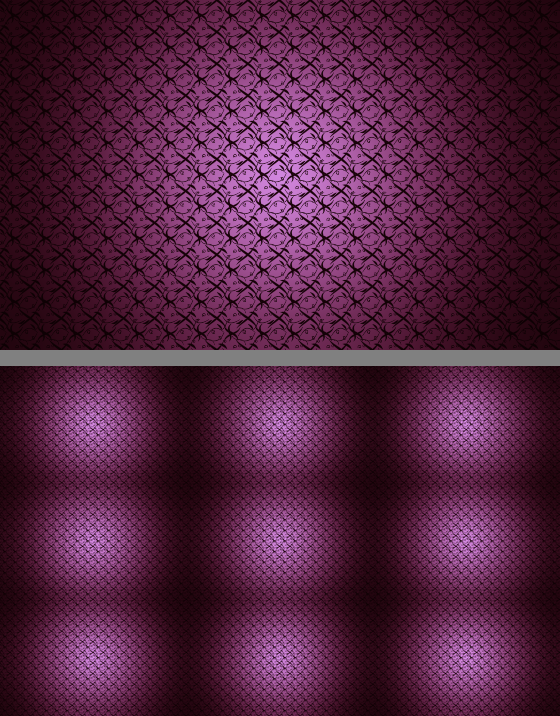
Top: one tile. Bottom: repeated 3 by 3.
Give the GLSL for this pattern, as a Shadertoy shader.

```glsl
const vec2 REPEATS = vec2(18.0, 11.0);
const vec2 PHASE = vec2(0.57, 0.5);
const float TONE_EDGE = 0.13;
const float TONE_CENTRE = 0.84;
const float GLOW_RADIUS = 0.95;
const vec3 TINT = vec3(1.0, 0.75, 1.17);
const vec3 TINT_CURVE = vec3(1.0, 1.8, 1.5);
const float INK_BASE = 0.04;
const float INK_GLOW = 0.08;
const float VINE = 0.007;
const float TIP = 0.003;
const float TAU = 6.2831853;

// Shortest offset from a centre on the repeating cell
vec2 wrapped(vec2 p, vec2 centre) {
    vec2 q = p - centre;
    return q - round(q);
}

// Pen stroke with pointed ends; bend makes an arc, sway an S curve
float stroke(vec2 p, vec2 centre, vec2 halfSpan, float bend, float sway, float width) {
    vec2 q = wrapped(p, centre);
    float h = length(halfSpan);
    vec2 along = halfSpan / h;
    float x = dot(q, along);
    float y = dot(q, vec2(-along.y, along.x));
    float u = clamp(x / h, -1.0, 1.0);
    float taper = 1.0 - u * u;
    float curve = (bend + sway * u) * taper;
    float slope = (sway * taper - 2.0 * u * (bend + sway * u)) / h;
    float across = (y - curve) * inversesqrt(1.0 + slope * slope);
    return length(vec2(max(abs(x) - h, 0.0), across)) - width * taper - TIP;
}

// One turn of a spiral with a bead on its inner end
float curl(vec2 p, vec2 centre, float radius, float turn) {
    vec2 q = wrapped(p, centre);
    float a = fract(atan(q.y, q.x) / TAU + turn);
    float line = abs(length(q) - radius * mix(0.4, 1.0, a)) - VINE;
    vec2 bead = 0.4 * radius * vec2(cos(TAU * turn), -sin(TAU * turn));
    return min(line, length(q - bead) - 2.4 * VINE);
}

float ornament(vec2 p) {
    // Broad crossing strokes of the diamond lattice
    float d = stroke(p, vec2(0.50, 0.50), vec2(0.34, -0.31), 0.02, 0.06, 0.034);
    d = min(d, stroke(p, vec2(0.47, 0.49), vec2(0.29, 0.30), -0.04, -0.05, 0.026));
    d = min(d, stroke(p, vec2(0.00, 0.03), vec2(0.22, -0.25), 0.01, 0.13, 0.034));
    d = min(d, stroke(p, vec2(0.03, -0.02), vec2(0.26, 0.23), 0.02, -0.11, 0.027));
    d = min(d, stroke(p, vec2(-0.03, 0.05), vec2(0.03, 0.27), 0.02, 0.12, 0.029));

    // Leaves
    d = min(d, stroke(p, vec2(0.73, 0.61), vec2(0.14, -0.08), 0.04, 0.0, 0.034));
    d = min(d, stroke(p, vec2(0.27, 0.39), vec2(0.11, 0.05), -0.03, 0.02, 0.028));
    d = min(d, stroke(p, vec2(0.63, 0.22), vec2(0.08, -0.09), 0.02, 0.0, 0.025));

    // Fine vines
    d = min(d, stroke(p, vec2(0.50, 0.00), vec2(0.27, 0.05), 0.18, 0.02, VINE));
    d = min(d, stroke(p, vec2(0.00, 0.50), vec2(0.27, -0.05), -0.15, 0.03, VINE));
    d = min(d, stroke(p, vec2(0.54, -0.07), vec2(0.23, 0.13), -0.12, 0.0, VINE));
    d = min(d, stroke(p, vec2(0.25, 0.80), vec2(0.21, -0.13), 0.03, 0.12, VINE));
    d = min(d, stroke(p, vec2(0.80, 0.30), vec2(0.18, 0.16), -0.03, 0.11, VINE));

    // Tendril curls
    d = min(d, curl(p, vec2(0.43, 0.08), 0.065, 0.15));
    d = min(d, curl(p, vec2(0.64, 0.87), 0.060, 0.60));
    d = min(d, curl(p, vec2(0.13, 0.60), 0.060, 0.35));
    d = min(d, curl(p, vec2(0.90, 0.44), 0.055, 0.85));
    d = min(d, curl(p, vec2(0.27, 0.64), 0.050, 0.05));
    return min(d, curl(p, vec2(0.80, 0.77), 0.055, 0.45));
}

// Radial glow, flattened at the borders so that it tiles smoothly
float glowTone(vec2 uv) {
    vec2 c = uv - 0.5;
    vec2 flatEdge = c * (1.0 - pow(abs(2.0 * c), vec2(10.0)) / 11.0);
    flatEdge.x *= iResolution.x / iResolution.y;
    float t = (GLOW_RADIUS - 1.04 * length(flatEdge)) / (GLOW_RADIUS + 0.1);
    return mix(TONE_EDGE, TONE_CENTRE, smoothstep(0.0, 1.0, t));
}

// Dark wine through plum to orchid
vec3 orchid(float tone) {
    return TINT * pow(vec3(tone), TINT_CURVE);
}

void mainImage(out vec4 fragColor, in vec2 fragCoord) {
    vec2 uv = fragCoord / iResolution.xy;
    float tone = glowTone(uv);
    float soft = 0.7 * REPEATS.y / iResolution.y;
    float d = ornament(uv * REPEATS + PHASE);
    float ink = 1.0 - smoothstep(-soft, soft, d);
    vec3 colour = mix(orchid(tone), orchid(INK_BASE + INK_GLOW * tone), ink);
    fragColor = vec4(colour, 1.0);
}
```
